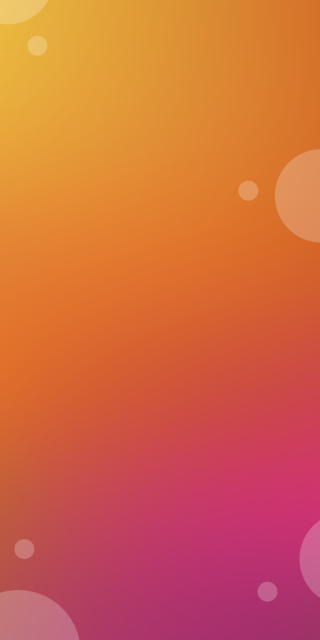
Reproduce this background procedurally as a Shadertoy shader.

```glsl
// A warm gradient from yellow through orange to magenta, with pale discs.
// Three vertical colour splines are joined by a parabola across the canvas,
// then translucent white discs are laid over them with smooth edges.

const int STOPS = 6;
const int DISCS = 8;
const float DISC_OPACITY = 0.23;
const float SMALL = 0.031; // radius shared by the small discs

// Catmull-Rom spline through evenly spaced colours, t from 0 to 1
vec3 colourSpline(float t, vec3 stops[STOPS]) {
    float s = clamp(t, 0.0, 1.0) * float(STOPS - 1);
    int i = min(int(s), STOPS - 2);
    float f = s - float(i);
    vec3 a = stops[max(i - 1, 0)];
    vec3 b = stops[i];
    vec3 c = stops[i + 1];
    vec3 d = stops[min(i + 2, STOPS - 1)];
    return b + 0.5 * f * (c - a + f * (2.0 * a - 5.0 * b + 4.0 * c - d
             + f * (3.0 * (b - c) + d - a)));
}

// Parabola through colours at x = 0, 0.5 and 1
vec3 blendAcross(float x, vec3 left, vec3 middle, vec3 right) {
    return left * (1.0 - x) * (1.0 - 2.0 * x)
         + middle * 4.0 * x * (1.0 - x)
         + right * x * (2.0 * x - 1.0);
}

// Coverage of a disc with an edge about one pixel wide
float discMask(vec2 p, vec2 centre, float radius, float pixel) {
    float edge = length(p - centre) - radius;
    return 1.0 - smoothstep(-0.75 * pixel, 0.75 * pixel, edge);
}

// Colour stops run from the bottom to the top
vec3 background(vec2 uv) {
    vec3 left = colourSpline(uv.y, vec3[STOPS](
        vec3(0.68, 0.30, 0.32), vec3(0.75, 0.36, 0.24), vec3(0.87, 0.43, 0.17),
        vec3(0.89, 0.51, 0.20), vec3(0.91, 0.66, 0.23), vec3(0.92, 0.73, 0.25)));
    vec3 middle = colourSpline(uv.y, vec3[STOPS](
        vec3(0.67, 0.20, 0.42), vec3(0.77, 0.24, 0.39), vec3(0.82, 0.34, 0.22),
        vec3(0.88, 0.46, 0.18), vec3(0.88, 0.56, 0.21), vec3(0.87, 0.59, 0.21)));
    vec3 right = colourSpline(uv.y, vec3[STOPS](
        vec3(0.61, 0.20, 0.40), vec3(0.80, 0.20, 0.44), vec3(0.80, 0.28, 0.29),
        vec3(0.83, 0.39, 0.16), vec3(0.84, 0.44, 0.165), vec3(0.835, 0.44, 0.165)));
    return blendAcross(uv.x, left, middle, right);
}

void mainImage(out vec4 fragColor, in vec2 fragCoord) {
    vec2 uv = fragCoord / iResolution.xy;
    vec2 p = uv * vec2(1.0, 2.0); // canvas is one unit wide, two high
    float pixel = 2.0 / iResolution.y;
    vec3 colour = background(uv);

    // Discs: centre and radius, each large one followed or led by a small one
    vec3 discs[DISCS] = vec3[DISCS](
        vec3(0.023, 2.070, 0.146), vec3(0.117, 1.857, SMALL),
        vec3(1.005, 1.388, 0.146), vec3(0.776, 1.404, SMALL),
        vec3(0.057, -0.039, 0.195), vec3(0.076, 0.284, SMALL),
        vec3(1.083, 0.253, 0.147), vec3(0.836, 0.151, SMALL));
    for (int i = 0; i < DISCS; i++) {
        float cover = discMask(p, discs[i].xy, discs[i].z, pixel);
        colour = mix(colour, vec3(1.0), DISC_OPACITY * cover);
    }
    fragColor = vec4(colour, 1.0);
}
```
